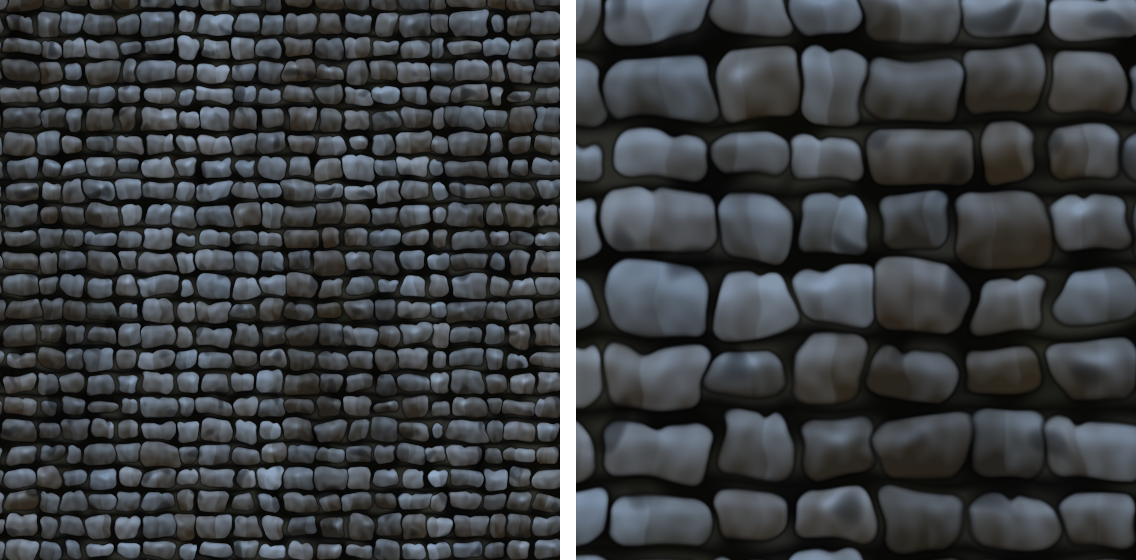
Left, the full canvas; right, a detail of the centre.
Reproduce this texture procedurally as a WebGL 1 fragment shader.

```glsl
precision highp float;
// Coarse woven cloth: about 20 columns by 23 rows of rounded blue-grey knots.
// Columns and rows have uneven shared edges; each knot is a jittered rounded
// box, lit from above, lying over dim threads and black gaps.
uniform vec2 u_resolution;

float hash(vec2 p) {
  vec3 q = fract(vec3(p.xyx) * vec3(0.1031, 0.1030, 0.0973));
  q += dot(q, q.yzx + 33.33);
  return fract((q.x + q.y) * q.z);
}

float gradientDot(vec2 cell, vec2 offset) {
  float angle = 6.2832 * hash(cell + 51.7);
  return dot(vec2(cos(angle), sin(angle)), offset);
}

// Gradient noise, roughly -0.7 to 0.7
float noise(vec2 p) {
  vec2 i = floor(p), f = fract(p);
  vec2 u = f * f * f * (f * (f * 6.0 - 15.0) + 10.0);
  float low = mix(gradientDot(i, f), gradientDot(i + vec2(1, 0), f - vec2(1, 0)), u.x);
  float high = mix(gradientDot(i + vec2(0, 1), f - vec2(0, 1)), gradientDot(i + 1.0, f - 1.0), u.x);
  return mix(low, high, u.y);
}

// Lower-left corner of a cell: uneven grid lines plus a little local jitter
vec2 corner(vec2 cell) {
  vec2 line = vec2(hash(vec2(cell.x, 71.0)), hash(vec2(29.0, cell.y))) - 0.5;
  vec2 local = vec2(hash(cell + 13.0), hash(cell + 37.0)) - 0.5;
  return cell + line * vec2(0.4, 0.14) + local * vec2(0.24, 0.18);
}

float roundedBox(vec2 p, vec2 halfSize, float radius) {
  vec2 q = abs(p) - halfSize + radius;
  return length(max(q, 0.0)) + min(max(q.x, q.y), 0.0) - radius;
}

void main() {
  vec2 uv = gl_FragCoord.xy / u_resolution;
  vec2 p = uv * vec2(20.0, 23.4) + vec2(19.8, 20.1);
  p += 0.17 * vec2(noise(p * 1.6), 0.9 * noise(p * 1.3 + 40.0));
  float grain = noise(p * vec2(3.8, 2.8) + 9.0);

  // Dim threads showing in patches between knots of the same row
  float across = abs(fract(p.y) - 0.5);
  float thread = smoothstep(0.55, 0.3, across) * smoothstep(-0.25, 0.3, noise(p * 1.1 + 80.0));
  vec3 color = mix(vec3(0.03, 0.03, 0.025), vec3(0.16, 0.165, 0.145), thread);

  for (int j = -1; j <= 1; j++) {
    for (int i = -1; i <= 1; i++) {
      vec2 cell = floor(p) + vec2(float(i), float(j));
      vec2 low = corner(cell);
      vec2 high = vec2(corner(cell + vec2(1, 0)).x, corner(cell + vec2(0, 1)).y);
      float shape = hash(cell + 5.0), tone = hash(cell + 91.0);

      // Knot outline: thin side gaps, wider row gaps, tilt, taper and top dent
      vec2 toUnits = vec2(1.17, 1.0);
      vec2 d = (p - 0.5 * (low + high)) * toUnits;
      d.y += d.x * 0.24 * (hash(cell + 44.0) - 0.5);
      d.x *= 1.0 + 0.6 * d.y * (hash(cell + 58.0) - 0.5);
      vec2 halfSize = 0.5 * (high - low) * toUnits;
      halfSize -= vec2(mix(-0.02, 0.12, shape), 0.05 + 0.1 * hash(cell + 63.0));
      float crease = d.x - 0.4 * (shape - 0.5);
      float dent = 0.07 * step(0.65, tone) * exp(-crease * crease / 0.012);
      dent *= smoothstep(-0.1, 0.15, d.y);
      float dist = roundedBox(d + vec2(0.0, dent), halfSize, min(0.23, halfSize.x));

      // Light from above, with tints drifting by knot, column, row and region
      float columnTone = hash(vec2(floor(cell.x / 2.0), 17.0)) - 0.5;
      float rowTone = hash(vec2(83.0, cell.y)) - 0.5;
      float rise = d.y / max(halfSize.y, 0.2);
      float light = 0.38 + 0.4 * rise;
      light += 0.22 * exp(-pow((rise - 0.55) / 0.28, 2.0));
      light += 0.36 * (tone - 0.5) + 0.36 * columnTone + 0.36 * rowTone;
      light += 0.34 * grain + 0.35 * noise(uv * 5.0);
      // A fold splits some knots into a lighter and a darker side
      float fold = smoothstep(-0.035, 0.035, crease) - 0.5;
      light += 0.55 * fold * (hash(cell + 31.0) - 0.5);
      // Occasional pale worn facet
      vec2 facet = (d - vec2(0.5 * (shape - 0.5), 0.13)) / vec2(0.18, 0.11);
      light += 0.55 * step(0.75, hash(cell + 7.0)) * exp(-dot(facet, facet));
      light = clamp(light, -0.2, 1.35);
      vec3 knot = mix(vec3(0.2, 0.195, 0.185), vec3(0.43, 0.48, 0.54), light);
      knot += vec3(0.025, 0.005, -0.015) * (hash(cell + 23.0) - 0.4);
      knot *= mix(0.6, 1.0, smoothstep(0.02, -0.07, dist));
      // A thin shadow separates knots, then the knot itself
      color *= mix(0.5, 1.0, smoothstep(-0.01, 0.07, dist));
      color = mix(color, knot, smoothstep(0.03, -0.025, dist));
    }
  }

  // Dark pockets, long vertical seams and faint stains over the weave
  color *= 1.0 - 0.4 * smoothstep(0.28, 0.5, noise(p * vec2(1.5, 1.2) + 120.0));
  color *= 1.0 + 0.25 * noise(uv * vec2(11.0, 2.0) + 60.0);
  color += vec3(0.012, 0.008, -0.004) * noise(uv * 14.0);
  gl_FragColor = vec4(clamp(color, 0.0, 1.0), 1.0);
}
```
